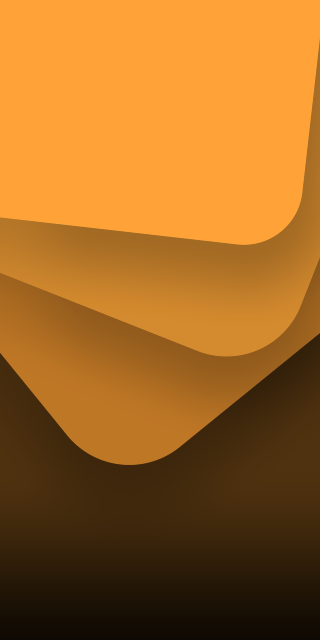
Reproduce this background procedurally as a Shadertoy shader.

```glsl
// Three overlapping amber sheets with rounded corners over a dark brown ground.
// Each sheet is the signed distance of a turned, rounded quadrant; the same
// distance, shifted downwards, gives the soft shadow on whatever lies below.

// Signed distance to a rounded corner centred at c, turned by angle degrees.
float cornerDistance(vec2 p, vec2 c, float angle, float radius) {
    float a = radians(angle);
    vec2 d = p - c;
    vec2 q = vec2(dot(d, vec2(cos(a), -sin(a))), dot(d, vec2(-sin(a), -cos(a))));
    return length(max(q, 0.0)) + min(max(q.x, q.y), 0.0) - radius;
}

// Lays a sheet and its shadow over the colour beneath.
vec3 addSheet(vec3 below, vec3 sheet, vec2 p, vec2 c, float angle, float radius) {
    float shadowDistance = cornerDistance(p + vec2(0.0, 0.05), c, angle, radius);
    float shadow = 1.0 - smoothstep(-0.06, 0.22, shadowDistance);
    shadow *= mix(0.6, 1.0, smoothstep(0.0, 0.3, p.x));

    float pixel = 1.0 / iResolution.x;
    float d = cornerDistance(p, c, angle, radius);
    float cover = 1.0 - smoothstep(-0.6 * pixel, 0.6 * pixel, d);
    return mix(below * (1.0 - 0.235 * shadow), sheet, cover);
}

void mainImage(out vec4 fragColor, in vec2 fragCoord) {
    // Canvas spans 1 by 2 units
    vec2 p = fragCoord / iResolution.xy * vec2(1.0, 2.0);

    // Ground, fading towards black at the foot
    vec3 color = vec3(0.31, 0.195, 0.06) * mix(0.13, 1.0, smoothstep(-0.1, 0.55, p.y));

    // Sheets from back to front
    color = addSheet(color, vec3(0.745, 0.465, 0.145), p, vec2(0.404, 0.797), 50.9, 0.250);
    color = addSheet(color, vec3(0.830, 0.540, 0.180), p, vec2(0.708, 1.135), 21.6, 0.249);
    color = addSheet(color, vec3(1.000, 0.640, 0.220), p, vec2(0.762, 1.419), 6.5, 0.184);

    fragColor = vec4(color, 1.0);
}
```
